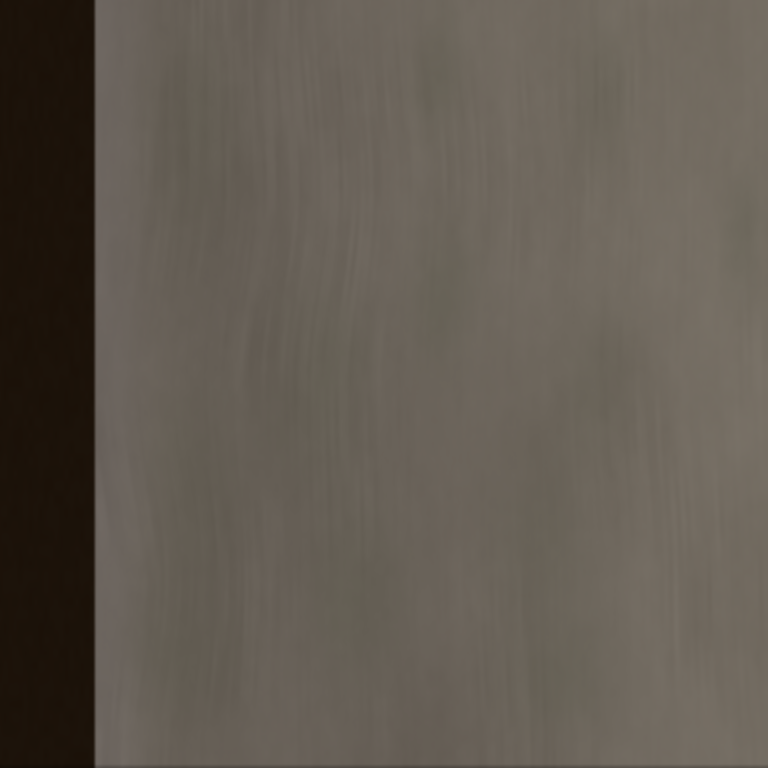
Reproduce this texture procedurally as a three.js fragment shader.

```glsl
varying vec2 vUv;

float hash(vec2 p) {
  vec3 q = fract(vec3(p.xyx) * 0.1031);
  q += dot(q, q.yzx + 33.33);
  return fract((q.x + q.y) * q.z);
}

float noise(vec2 p) {
  vec2 cell = floor(p);
  vec2 f = fract(p);
  f = f * f * (3.0 - 2.0 * f);
  float low = mix(hash(cell), hash(cell + vec2(1.0, 0.0)), f.x);
  float high = mix(hash(cell + vec2(0.0, 1.0)), hash(cell + 1.0), f.x);
  return mix(low, high, f.y);
}

float fbm(vec2 p) {
  float sum = 0.0;
  float weight = 0.5;
  for (int i = 0; i < 4; i++) {
    sum += weight * noise(p);
    p = p * 2.03 + 17.1;
    weight *= 0.5;
  }
  return sum / 0.9375;
}

float stain(vec2 p, vec2 center, vec2 radius) {
  vec2 d = (p - center) / radius;
  return exp(-dot(d, d));
}

// Broad worn areas, softened by warped coordinates
float stains(vec2 uv) {
  vec2 p = uv + 0.05 * (vec2(fbm(uv * 9.0), fbm(uv * 9.0 + 40.0)) - 0.5);
  float s = stain(p, vec2(0.26, 0.82), vec2(0.06, 0.15));
  s += stain(p, vec2(0.26, 0.36), vec2(0.06, 0.14));
  s += stain(p, vec2(0.25, 0.14), vec2(0.07, 0.09));
  s += stain(p, vec2(0.41, 0.50), vec2(0.07, 0.13));
  s += stain(p, vec2(0.47, 0.23), vec2(0.06, 0.12));
  s += stain(p, vec2(0.58, 0.62), vec2(0.04, 0.09));
  s += stain(p, vec2(0.57, 0.90), vec2(0.03, 0.08));
  s += stain(p, vec2(0.78, 0.87), vec2(0.04, 0.09));
  s += stain(p, vec2(0.78, 0.50), vec2(0.05, 0.10));
  s += stain(p, vec2(0.71, 0.31), vec2(0.06, 0.11));
  s += stain(p, vec2(0.73, 0.12), vec2(0.07, 0.08));
  s += stain(p, vec2(0.98, 0.69), vec2(0.03, 0.08));
  return s;
}

// Thin, gently bent brush marks that fade in and out
float brushMarks(vec2 uv) {
  float bend = 0.035 * (noise(uv * vec2(5.0, 4.0)) - 0.5);
  vec2 p = vec2(uv.x + bend, uv.y);
  float fine = noise(p * vec2(170.0, 9.0)) - 0.5;
  float wide = noise(p * vec2(70.0, 6.0) + 31.0) - 0.5;
  float presence = smoothstep(0.35, 0.7, fbm(uv * vec2(9.0, 5.0) + 8.0));
  return (fine + 0.7 * wide) * (0.25 + 0.75 * presence);
}

vec3 plaster(vec2 uv) {
  vec3 shade = vec3(0.405, 0.376, 0.343);
  vec3 lit = vec3(0.455, 0.426, 0.385);
  vec3 worn = vec3(0.365, 0.350, 0.302);
  float light = smoothstep(0.3, 1.05, uv.x + 0.22 * (uv.y - 0.5));
  vec3 color = mix(shade, lit, light);

  // Cool pale border beside the dark band
  float border = 1.0 - smoothstep(0.12, 0.22, uv.x);
  color = mix(color, vec3(0.430, 0.402, 0.382), 0.75 * border);

  float clouds = fbm(uv * vec2(11.0, 4.5) + 3.0);
  float wear = stains(uv) * (0.25 + 0.75 * clouds);
  color = mix(color, worn + 0.035 * light, clamp(0.75 * wear, 0.0, 0.8));
  color += 0.045 * (clouds - 0.5);
  color += 0.020 * brushMarks(uv);
  color += 0.012 * (fbm(uv * vec2(75.0, 50.0)) - 0.5);
  return color;
}

vec3 darkBand(vec2 uv) {
  float grain = noise(uv * vec2(150.0, 60.0)) - 0.5;
  return vec3(0.108, 0.071, 0.036) + 0.008 * grain;
}

void main() {
  float edge = smoothstep(0.1205, 0.1265, vUv.x);
  vec3 color = mix(darkBand(vUv), plaster(vUv), edge);

  // Faint shadow along the bottom
  color *= mix(0.78, 1.0, smoothstep(0.0, 0.006, vUv.y));
  gl_FragColor = vec4(color, 1.0);
}
```
